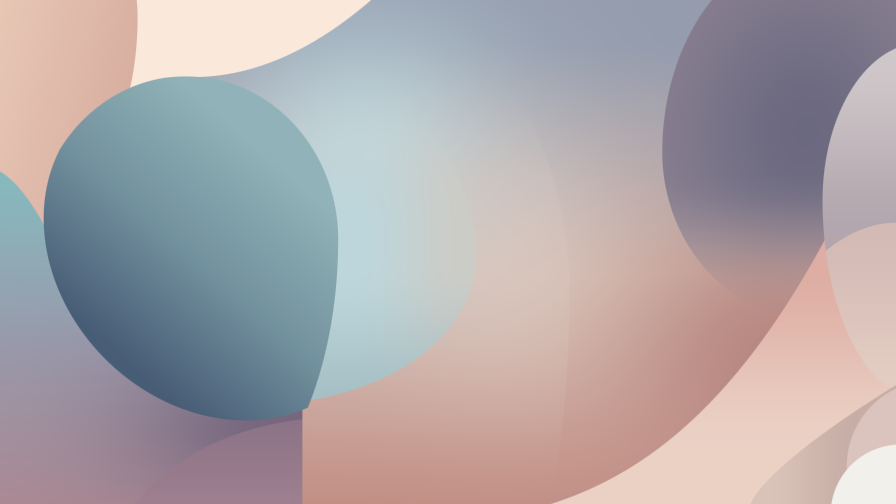
Write a Shadertoy shader that draws this background.

```glsl
// Overlapping soft pastel blobs and ribbons in teal, rose, mauve and cream.

// Egg-shaped field: below zero inside; radii are side, upper and lower.
float egg(vec2 p, vec2 center, vec3 radii) {
    vec2 q = p - center;
    return length(q / vec2(radii.x, q.y > 0.0 ? radii.y : radii.z)) - 1.0;
}

// Ellipse turned by an angle.
float ellipse(vec2 p, vec2 center, vec2 radii, float angle) {
    float c = cos(angle), s = sin(angle);
    vec2 q = mat2(c, -s, s, c) * (p - center);
    return length(q / radii) - 1.0;
}

// Antialiased coverage of a field.
float fill(float field) {
    return clamp(0.5 - field / max(fwidth(field), 1e-5), 0.0, 1.0);
}

// Soft elliptical light.
float glow(vec2 p, vec2 center, vec2 radii) {
    vec2 q = (p - center) / radii;
    return exp(-dot(q, q));
}

// Three-colour gradient.
vec3 ramp(vec3 a, vec3 b, vec3 c, float t) {
    vec3 lower = mix(a, b, clamp(2.0 * t, 0.0, 1.0));
    return mix(lower, c, clamp(2.0 * t - 1.0, 0.0, 1.0));
}

// Cream corner, peach blob and the teal-to-mauve field on the left.
vec3 leftField(vec2 p) {
    vec3 color = vec3(0.98, 0.91, 0.86);
    vec3 peach = mix(vec3(0.91, 0.78, 0.71), vec3(0.83, 0.66, 0.61),
                     clamp(p.x * 2.6 + (1.0 - p.y) * 0.7, 0.0, 1.0));
    color = mix(color, peach, fill(egg(p, vec2(-0.046, 0.965), vec3(0.319, 0.33, 0.463))));

    vec3 field = ramp(vec3(0.67, 0.54, 0.58), vec3(0.60, 0.60, 0.67),
                      vec3(0.53, 0.72, 0.74), p.y * 1.6);
    field = mix(field, vec3(0.43, 0.37, 0.47), 0.85 * glow(p, vec2(0.57, 0.15), vec2(0.3, 0.17)));
    vec3 mound = mix(vec3(0.62, 0.50, 0.56), vec3(0.53, 0.44, 0.52), clamp(p.y * 5.0, 0.0, 1.0));
    field = mix(field, mound, fill(egg(p, vec2(0.671, -0.157), vec3(0.458, 0.329, 0.329))));
    float crest = max(0.66 - 0.6 * p.x - 7.13 * p.x * p.x, 0.45);
    return mix(color, field, fill(p.y - crest));
}

// Broad central ribbon with its pale blue lobe.
vec3 ribbon(vec2 p) {
    vec3 color = ramp(vec3(0.76, 0.56, 0.52), vec3(0.82, 0.70, 0.66),
                      vec3(0.58, 0.61, 0.68), p.y * 1.1);
    color = mix(color, vec3(0.75, 0.85, 0.87), 0.95 * glow(p, vec2(0.72, 0.68), vec2(0.30, 0.28)));
    color = mix(color, vec3(0.87, 0.81, 0.77), 0.55 * glow(p, vec2(1.03, 0.47), vec2(0.25)));
    color = mix(color, vec3(0.69, 0.49, 0.47), 0.75 * glow(p, vec2(1.55, 0.30), vec2(0.28, 0.25)));

    // Faint outer fold
    float fold = fill(egg(p, vec2(0.764, 0.421), vec3(0.366, 0.549, 0.96)));
    float foldFade = smoothstep(0.0, 0.35, p.y) * (1.0 - smoothstep(0.6, 0.85, p.y));
    color = mix(color, vec3(0.86, 0.79, 0.76), 0.22 * fold * foldFade);

    // Pale lobe, melting away at its top
    vec3 lobe = mix(vec3(0.74, 0.84, 0.86), vec3(0.80, 0.80, 0.78), smoothstep(0.70, 0.93, p.x));
    lobe = mix(vec3(0.63, 0.73, 0.75), lobe, smoothstep(0.12, 0.48, p.y));
    float lobeMask = fill(egg(p, vec2(0.509, 0.486), vec3(0.435, 0.412, 0.289)));
    return mix(color, lobe, lobeMask * (1.0 - smoothstep(0.55, 0.8, p.y)));
}

float ribbonField(vec2 p) {
    float dx = p.x - 0.382;
    float top = p.y - 0.847 - 1.218 * dx * dx;
    float left = 0.6 - 0.205 * smoothstep(0.25, 0.8, p.y) - p.x;
    return max(top, left);
}

// Slate disc cut by a rounder right side.
vec3 addDisc(vec3 color, vec2 p) {
    float field = max(ellipse(p, vec2(0.428, 0.507), vec2(0.370, 0.310), -0.785),
                      egg(p, vec2(0.370, 0.525), vec3(0.301, 0.324, 0.556)));
    vec3 slate = ramp(vec3(0.28, 0.36, 0.46), vec3(0.45, 0.57, 0.62),
                      vec3(0.57, 0.70, 0.72), (dot(p, vec2(0.7, 0.8)) - 0.4) / 0.53);
    return mix(color, slate, fill(field));
}

// Dusky violet blob that dissolves downwards.
vec3 addViolet(vec3 color, vec2 p) {
    float mask = fill(egg(p, vec2(1.62, 0.699), vec3(0.306, 0.41, 0.335)));
    vec3 violet = mix(vec3(0.56, 0.52, 0.58), vec3(0.42, 0.41, 0.50),
                      glow(p, vec2(1.60, 0.74), vec2(0.25, 0.3)));
    return mix(color, violet, mask * smoothstep(0.36, 0.66, p.y));
}

// Blush slope, translucent oval and petals on the right.
vec3 addRightSide(vec3 color, vec2 p) {
    float d = p.x - 1.093;
    float slope = min(d * (0.32 + d * (0.75 + 0.8 * d)), 0.53);
    vec3 blush = mix(vec3(0.92, 0.82, 0.77), vec3(0.87, 0.68, 0.64), smoothstep(0.1, 0.48, p.y));
    color = mix(color, blush, fill(p.y - slope));

    float arc = 0.558 - 2.85 * (p.x - 1.778) * (p.x - 1.778);
    vec3 haze = mix(vec3(0.70, 0.65, 0.68), vec3(0.81, 0.78, 0.79), smoothstep(0.52, 0.9, p.y));
    vec3 veil = mix(vec3(0.89, 0.80, 0.76), vec3(0.83, 0.73, 0.71), smoothstep(0.22, 0.55, p.y));
    color = mix(color, mix(haze, veil, fill(p.y - arc)),
                fill(egg(p, vec2(1.829, 0.602), vec3(0.197, 0.313, 0.395))));

    float rise = 0.236 * pow(max((p.x - 1.49) / 0.288, 0.0), 0.75);
    vec3 petal = mix(vec3(0.85, 0.76, 0.72), vec3(0.78, 0.68, 0.65), smoothstep(1.52, 1.7, p.x));
    color = mix(color, petal, fill(p.y - rise));
    color = mix(color, vec3(0.86, 0.77, 0.74), fill(egg(p, vec2(1.852, 0.074), vec3(0.172))));
    return mix(color, vec3(0.95, 0.94, 0.92), fill(egg(p, vec2(1.787, -0.021), vec3(0.139))));
}

void mainImage(out vec4 fragColor, in vec2 fragCoord) {
    vec2 p = fragCoord / iResolution.y;
    vec3 color = mix(leftField(p), ribbon(p), fill(ribbonField(p)));
    color = addDisc(color, p);
    color = addViolet(color, p);
    color = addRightSide(color, p);
    fragColor = vec4(color, 1.0);
}
```
